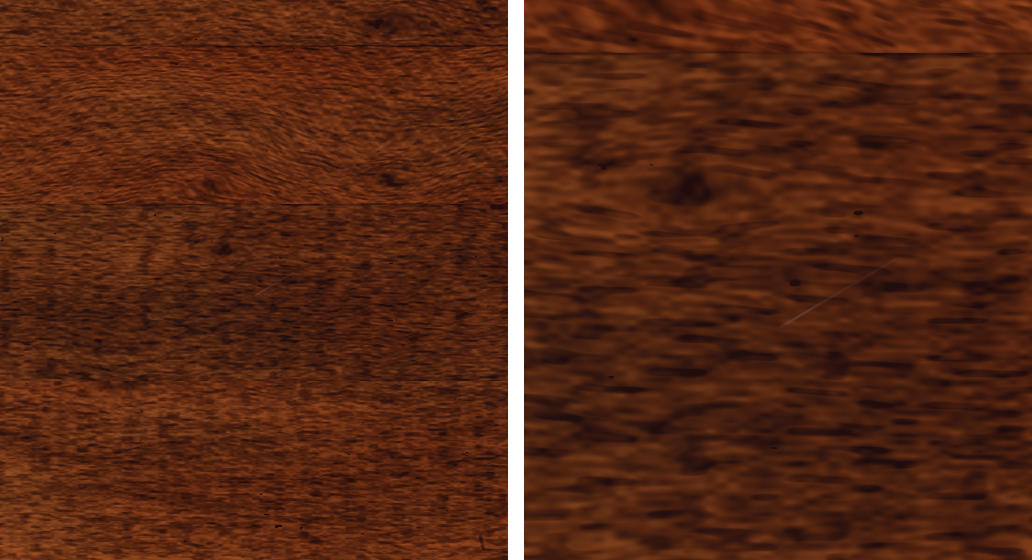
Left: the whole. Right: its middle third, enlarged.
Reproduce this texture procedurally as a WebGL 2 fragment shader.

```glsl
#version 300 es
precision highp float;
// Dark stained hardwood: four horizontal planks with short fibres and pores.
// Stretched value noise, bent by slow warps and around scattered knots, sums
// into one tone that is mapped to a dark / mid / light brown ramp.

uniform vec2 u_resolution;
out vec4 fragColor;

// Planks, counted from the bottom
const vec3 SEAM_Y = vec3(0.320, 0.635, 0.918);
const vec3 SEAM_DEPTH = vec3(0.35, 1.6, 2.0);
const float SEAM_WIDTH = 0.0010;
const vec4 PLANK_TONE = vec4(0.06, -0.22, 0.20, 0.08);
const vec4 PLANK_RED = vec4(0.1, -0.3, 0.45, 0.0);
const vec4 PLANK_WARP = vec4(0.016, 0.020, 0.050, 0.035);
const vec4 PLANK_FIGURE = vec4(0.25, 0.10, 1.0, 0.7);

// Grain: cells per canvas height, along and across the fibres
const vec2 FIBRE_FREQ = vec2(62.0, 250.0);
const vec2 PORE_FREQ = vec2(48.0, 215.0);
const vec2 FLECK_FREQ = vec2(150.0, 330.0);
const vec2 STREAK_FREQ = vec2(5.0, 48.0);
const vec2 BLOTCH_FREQ = vec2(2.6, 7.0);
const float FIBRE_GAIN = 1.05;
const float PORE_GAIN = 1.35;
const float FLECK_GAIN = 0.75;
const float STREAK_GAIN = 0.95;
const float BLOTCH_GAIN = 1.0;
const float SIDE_FALL = 0.45;
const float BRIGHTNESS = 0.24;

const int KNOT_COUNT = 8;
const float KNOT_SIZE = 0.017;

// Colours
const vec3 DARK = vec3(0.155, 0.060, 0.052);
const vec3 MID = vec3(0.335, 0.142, 0.060);
const vec3 LIGHT = vec3(0.570, 0.285, 0.122);
const vec3 SCRATCH = vec3(0.50, 0.36, 0.31);

float hash(vec2 p) {
    return fract(sin(dot(p, vec2(127.1, 311.7))) * 43758.5453);
}

// Value noise from -1 to 1
float noise(vec2 p) {
    vec2 i = floor(p), f = fract(p);
    f = f * f * (3.0 - 2.0 * f);
    float low = mix(hash(i), hash(i + vec2(1, 0)), f.x);
    float high = mix(hash(i + vec2(0, 1)), hash(i + vec2(1, 1)), f.x);
    return 2.0 * mix(low, high, f.y) - 1.0;
}

float fbm(vec2 p) {
    float sum = 0.0, gain = 0.53;
    for (int i = 0; i < 4; i++) {
        sum += gain * noise(p);
        p = p * 2.03 + 17.3;
        gain *= 0.5;
    }
    return sum;
}

float segmentDistance(vec2 p, vec2 a, vec2 b) {
    vec2 d = b - a;
    return length(p - a - d * clamp(dot(p - a, d) / dot(d, d), 0.0, 1.0));
}

void main() {
    vec2 p = gl_FragCoord.xy / u_resolution.y;
    float pixel = 1.0 / u_resolution.y;
    int plank = int(dot(step(SEAM_Y, vec3(p.y)), vec3(1.0)));
    vec2 shift = vec2(13.7, 5.3) * float(plank);

    // Slow bending of the grain
    vec2 q = p + shift;
    q.y += PLANK_WARP[plank] * fbm(q * vec2(2.6, 4.0)) + 0.02 * p.x;

    // Knots darken the wood and push the fibres apart
    float knots = 0.0;
    float ragged = 1.0 + 1.4 * fbm(p * vec2(40.0, 70.0));
    for (int i = 0; i < KNOT_COUNT; i++) {
        int home = i % 4;
        if (home != plank) continue;
        float id = float(i);
        float bottom = home == 0 ? 0.0 : SEAM_Y[home - 1];
        float top = home == 3 ? 1.0 : SEAM_Y[home];
        vec2 centre = vec2(0.92 * hash(vec2(id, 3.1)), mix(bottom, top, hash(vec2(id, 8.4))));
        float size = KNOT_SIZE * mix(0.5, 1.2, hash(vec2(id, 5.7)));
        vec2 d = (p - centre) / (size * vec2(1.5, 0.9));
        knots += exp(-dot(d, d) * ragged) * (home > 1 ? 1.3 : 0.6);
        q.y -= 0.5 * size * d.y * exp(-0.25 * dot(d, d));
    }

    // Layers of grain, fine to coarse
    float fibre = noise(q * FIBRE_FREQ);
    float pore = smoothstep(0.05, 0.6, noise(q * PORE_FREQ + 57.0));
    float fleck = noise(q * FLECK_FREQ + 31.0);
    float streak = fbm(q * STREAK_FREQ + 9.0);
    float blotch = fbm(q * BLOTCH_FREQ + 21.0);

    // Curly figure: pale patches crossed by slanted ripples
    float patches = PLANK_FIGURE[plank] * smoothstep(0.05, 0.5, fbm(q * vec2(4.0, 9.0) + 40.0));
    float ripple = noise(vec2(q.x * 95.0 + q.y * 75.0, q.y * 190.0 - q.x * 60.0));

    float tone = BRIGHTNESS + PLANK_TONE[plank] + FIBRE_GAIN * fibre
        + PORE_GAIN * (0.28 - pore) + FLECK_GAIN * fleck
        + STREAK_GAIN * streak + BLOTCH_GAIN * blotch
        + patches * (0.35 + 0.8 * ripple) - 1.4 * knots + SIDE_FALL * (0.45 - p.x);

    // Seams, uneven along their length
    for (int i = 0; i < 3; i++) {
        float edge = abs(p.y - SEAM_Y[i] - 0.0006 * noise(vec2(p.x * 25.0, float(i))));
        float line = 1.0 - smoothstep(0.0, SEAM_WIDTH + pixel, edge);
        float wear = 0.75 + 0.5 * noise(vec2(p.x * 4.0, float(i) * 7.0));
        tone -= line * wear * SEAM_DEPTH[i];
    }

    // Small dark nick near the lower right
    float nick = segmentDistance(p, vec2(0.858, 0.041), vec2(0.863, 0.020));
    tone -= 2.2 * (1.0 - smoothstep(0.001, 0.003 + pixel, nick));

    // Tone to colour, with a drift between red and golden brown
    vec3 colour = tone < 0.0 ? mix(MID, DARK, min(-tone / 2.3, 1.15))
                             : mix(MID, LIGHT, min(tone / 2.5, 1.15));
    float red = PLANK_RED[plank] + 1.2 * fbm(q * vec2(3.0, 8.0) + 70.0);
    colour *= 1.0 + red * vec3(0.03, -0.07, -0.12);

    // Faint scratch
    float scratch = segmentDistance(p, vec2(0.455, 0.472), vec2(0.523, 0.512));
    float faint = 0.25 + 0.25 * noise(p * 60.0);
    colour = mix(colour, SCRATCH, faint * (1.0 - smoothstep(0.0, 0.0007 + pixel, scratch)));

    fragColor = vec4(colour, 1.0);
}
```
